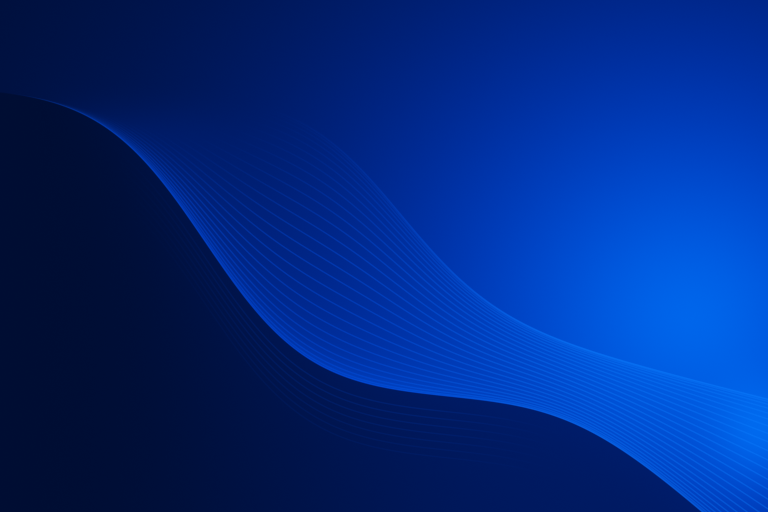
Reproduce this background procedurally as a WebGL 1 fragment shader.

```glsl
precision highp float;
// Deep blue backdrop with a glow at right and a flowing ribbon of fine lines.

uniform vec2 u_resolution;

float hash(vec2 p) {
  vec3 q = fract(vec3(p.xyx) * 0.1031);
  q += dot(q, q.yzx + 33.33);
  return fract((q.x + q.y) * q.z);
}

float sigmoid(float x) {
  return 1.0 / (1.0 + exp(-x));
}

float softRamp(float x) {
  return log(1.0 + exp(x));
}

// Heights of the two ribbon borders
float lowerEdge(float x) {
  return 0.832 - 0.608 * sigmoid((x - 0.4) / 0.1035)
    - 0.0792 * softRamp((x - 1.127) / 0.088);
}

float upperEdge(float x) {
  return 0.82 - 0.42 * sigmoid((x - 0.772) / 0.098)
    - 0.0245 * softRamp((x - 0.781) / 0.098);
}

// Blue ramp from navy to azure
vec3 blueTone(float v) {
  return vec3(0.0, 0.26 * v + 0.24 * pow(v, 5.0), v);
}

float stroke(float dist, float pixel) {
  return 1.0 - smoothstep(0.0, 0.0007 + pixel, dist);
}

void main() {
  vec2 p = gl_FragCoord.xy / u_resolution * vec2(1.5, 1.0);
  float pixel = 1.0 / u_resolution.y;

  float low = lowerEdge(p.x);
  float high = upperEdge(p.x);
  float lowSlope = (lowerEdge(p.x + 0.002) - low) / 0.002;
  float highSlope = (upperEdge(p.x + 0.002) - high) / 0.002;
  float edgeDist = (p.y - low) / sqrt(1.0 + lowSlope * lowSlope);
  float above = smoothstep(-pixel, pixel, edgeDist);

  // Upper field: wide glow at right
  float r = length((p - vec2(1.35, 0.38)) * vec2(0.95, 1.05));
  float field = 0.19 + 0.73 * exp(-pow(r / 0.8, 1.65));

  // Ribbon haze along its lower border and at the right end
  float inside = smoothstep(0.03, -0.08, p.y - high);
  float reach = smoothstep(0.05, 0.4, p.x);
  float leftPart = 1.0 - smoothstep(0.65, 1.1, p.x);
  field += 0.12 * reach * leftPart * inside * exp(-max(edgeDist, 0.0) / 0.1);
  field += 0.09 * reach * leftPart * exp(-max(edgeDist, 0.0) / 0.018);
  vec2 corner = p - vec2(1.5, 0.14);
  field += 0.13 * exp(-dot(corner, corner) / 0.012);

  // Dark lower field
  float shade = 0.2 + 0.17 * smoothstep(0.05, 1.15, p.x);
  shade += 0.045 * reach * exp(min(edgeDist, 0.0) / 0.1);
  vec3 color = blueTone(min(mix(shade, field, above), 0.94));

  // Ribbon lines, crowded towards both borders
  float ink = 0.0;
  for (int i = 0; i < 28; i++) {
    float t = 0.5 - 0.5 * cos(3.14159 * float(i) / 27.0);
    float slope = mix(lowSlope, highSlope, t);
    float d = abs(p.y - mix(low, high, t)) / sqrt(1.0 + slope * slope);
    float fade = smoothstep(0.5 * t, 0.3 + 0.75 * t, p.x);
    float alpha = mix(0.34, 0.3, abs(2.0 * t - 1.0)) * fade;
    ink = 1.0 - (1.0 - ink) * (1.0 - alpha * stroke(d, pixel));
  }
  vec3 lineColor = mix(vec3(0.01, 0.33, 0.93), vec3(0.05, 0.5, 1.0),
    smoothstep(0.6, 1.2, p.x));
  color = mix(color, lineColor, ink * above);

  // Faint echoes below the ribbon
  float echo = 0.0;
  for (int i = 0; i < 7; i++) {
    float drop = 0.03 + 0.015 * float(i);
    float d = abs(p.y - low + drop) / sqrt(1.0 + lowSlope * lowSlope);
    echo += stroke(d, pixel) * (1.0 - 0.09 * float(i));
  }
  echo *= smoothstep(0.2, 0.6, p.x) * smoothstep(1.12, 0.8, p.x);
  color = mix(color, vec3(0.0, 0.24, 0.72), 0.2 * echo * (1.0 - above));

  // Fine dither against banding
  color += (hash(gl_FragCoord.xy) - 0.5) / 255.0;
  gl_FragColor = vec4(color, 1.0);
}
```
